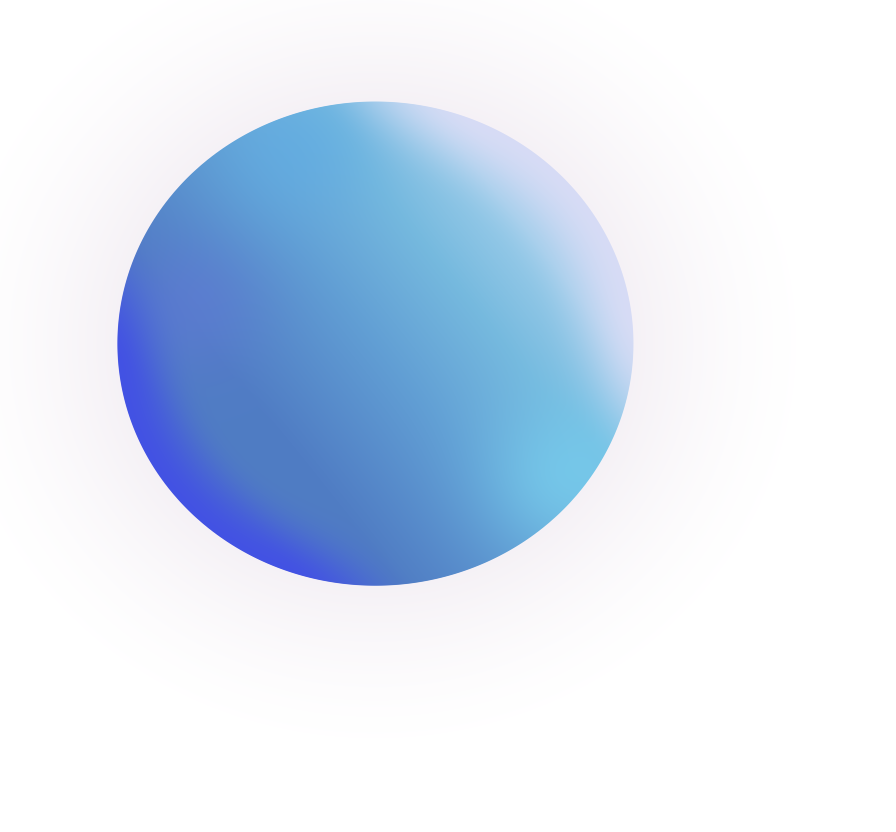
This background is drawn by a Shadertoy shader. Its source:

```glsl
// A softly shaded blue ball floats on white inside a faint mauve halo.
// A diagonal colour ramp lights the ball; rim masks and gaussian pools
// of colour tint its edges, and a radial falloff draws the halo.

const vec2 BALL_CENTRE = vec2(0.419, 0.587);
const vec2 BALL_RADIUS = vec2(0.288, 0.291);
const vec2 LIGHT_DIR = vec2(0.8, 0.6);
const float HALO_REACH = 1.72;

const vec3 WHITE = vec3(1.0);
const vec3 MAUVE = vec3(0.960, 0.945, 0.963);
const vec3 STEEL = vec3(0.31, 0.485, 0.765);
const vec3 AZURE = vec3(0.38, 0.62, 0.83);
const vec3 SKY = vec3(0.46, 0.725, 0.87);
const vec3 PALE = vec3(0.61, 0.80, 0.915);
const vec3 LAVENDER = vec3(0.84, 0.86, 0.96);
const vec3 COBALT = vec3(0.26, 0.32, 0.89);
const vec3 CYAN = vec3(0.46, 0.79, 0.92);
const vec3 PERIWINKLE = vec3(0.37, 0.48, 0.83);
const vec3 CORNFLOWER = vec3(0.37, 0.67, 0.89);

// Gaussian pool of the given size around a centre
float pool(vec2 p, vec2 centre, float size) {
    vec2 d = (p - centre) / size;
    return exp(-dot(d, d));
}

// Mask that grows towards the rim on the side facing a direction
float rimMask(float radius, float facing, float inner, vec2 span) {
    return smoothstep(inner, 1.0, radius) * smoothstep(span.x, span.y, facing);
}

// Diagonal ramp from the shaded side to the lit side
vec3 lightRamp(float t) {
    vec3 colour = mix(STEEL, AZURE, clamp((t + 0.52) / 0.52, 0.0, 1.0));
    colour = mix(colour, SKY, clamp(t / 0.4, 0.0, 1.0));
    return mix(colour, PALE, clamp((t - 0.4) / 0.35, 0.0, 1.0));
}

// Ball surface in coordinates where the rim has radius one
vec3 ballColour(vec2 p) {
    float radius = length(p);
    float t = dot(p, LIGHT_DIR);
    vec3 colour = lightRamp(t);
    colour = mix(colour, PERIWINKLE, 0.65 * pool(p, vec2(-0.72, 0.16), 0.28));
    colour = mix(colour, CORNFLOWER, 0.60 * pool(p, vec2(-0.30, 0.80), 0.30));
    colour = mix(colour, CYAN, 0.85 * pool(p, vec2(0.76, -0.54), 0.32));
    colour = mix(colour, LAVENDER, rimMask(radius, t, 0.62, vec2(0.42, 0.86)));
    return mix(colour, COBALT, rimMask(radius, -t, 0.68, vec2(0.46, 0.84)));
}

// White backdrop with a halo fading away from the rim
vec3 haloColour(float radius) {
    float fade = clamp((HALO_REACH - radius) / (HALO_REACH - 1.0), 0.0, 1.0);
    return mix(WHITE, MAUVE, pow(fade, 1.6));
}

void mainImage(out vec4 fragColor, in vec2 fragCoord) {
    vec2 uv = fragCoord / iResolution.xy;
    vec2 p = (uv - BALL_CENTRE) / BALL_RADIUS;
    float radius = length(p);

    // Edge softened over about one pixel
    float pixel = 1.0 / (iResolution.y * BALL_RADIUS.y);
    float cover = 1.0 - smoothstep(-0.6 * pixel, 0.6 * pixel, radius - 1.0);

    fragColor = vec4(mix(haloColour(radius), ballColour(p), cover), 1.0);
}
```
